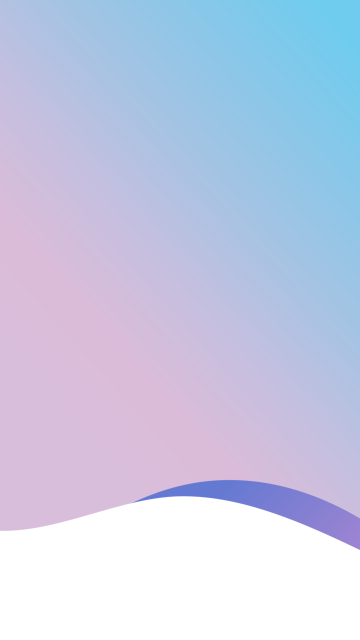
Reproduce this background procedurally as a WebGL 1 fragment shader.

```glsl
precision highp float;

uniform vec2 u_resolution;

// Diagonal sky: five evenly spaced stops from lower left to upper right
vec3 skyColor(vec2 uv) {
    float stop = (0.63 * uv.x + uv.y - 0.655) / 0.2225;
    vec3 color = mix(vec3(0.847, 0.745, 0.859), vec3(0.859, 0.737, 0.847), clamp(stop + 1.0, 0.0, 1.0));
    color = mix(color, vec3(0.773, 0.749, 0.875), clamp(stop, 0.0, 1.0));
    color = mix(color, vec3(0.647, 0.765, 0.890), clamp(stop - 1.0, 0.0, 1.0));
    color = mix(color, vec3(0.541, 0.780, 0.910), clamp(stop - 2.0, 0.0, 1.0));
    return mix(color, vec3(0.439, 0.800, 0.937), clamp(stop - 3.0, 0.0, 1.0));
}

// Cubic through two points (x, height) with a slope at each
float hermite(float x, vec2 a, vec2 b, float slopeA, float slopeB) {
    float span = b.x - a.x;
    float s = (x - a.x) / span;
    float r = 1.0 - s;
    return mix(a.y, b.y, s * s * (3.0 - 2.0 * s))
        + span * s * r * (slopeA * r - slopeB * s);
}

float frontWave(float x) {
    vec2 crest = vec2(0.509, 0.2246);
    return x < crest.x
        ? hermite(x, vec2(0.0, 0.1706), crest, -0.011, 0.0)
        : hermite(x, crest, vec2(1.0, 0.1406), 0.0, -0.27);
}

float backWave(float x) {
    float offset = x - 0.6366;
    return 0.25 - (offset < 0.0 ? 0.495 : 0.455) * offset * offset;
}

// Smooth coverage of the area below a curve
float below(float height, float y) {
    return smoothstep(-0.75, 0.75, (height - y) * u_resolution.y);
}

void main() {
    vec2 uv = gl_FragCoord.xy / u_resolution;
    vec3 color = skyColor(uv);

    // Violet wave behind
    float tint = clamp(1.8 * uv.x - 3.2 * uv.y - 0.34, 0.0, 1.0);
    vec3 violet = mix(vec3(0.392, 0.475, 0.824), vec3(0.620, 0.518, 0.824), tint);
    color = mix(color, violet, below(backWave(uv.x), uv.y));

    // White wave in front
    color = mix(color, vec3(1.0), below(frontWave(uv.x), uv.y));

    gl_FragColor = vec4(color, 1.0);
}
```
